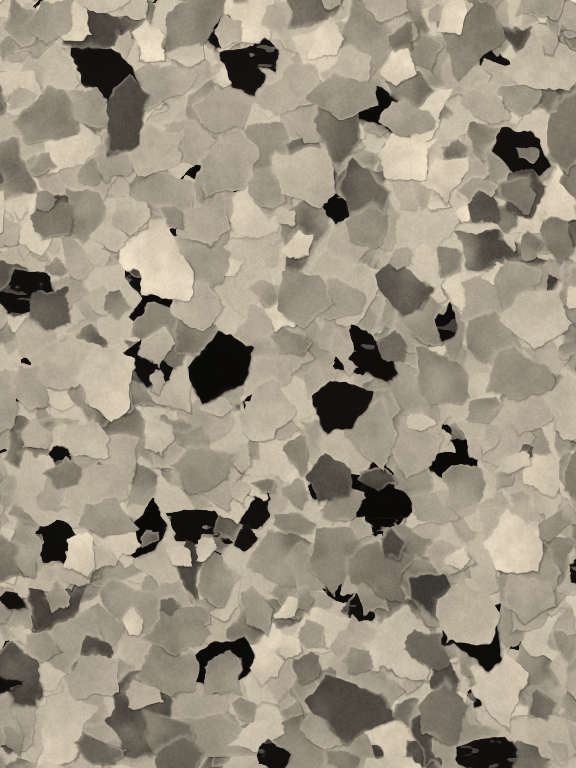
Write a Shadertoy shader that draws this texture.

```glsl
const float TAU = 6.2831853;
const int LAYERS = 8;
const int SIDES = 5;
const float CELL = 0.12;          // spacing of flakes, in canvas widths
const float SMALLEST = 0.018;
const float LARGEST_LOW = 0.075;  // size limit in the bottom layer
const float LARGEST_TOP = 0.064;  // size limit in the top layer
const float EDGE = 0.0016;
const float RESIN = 0.77;
const float VEIL = 0.30;
const float RIM = 0.35;
const float SHADOW = 0.30;
const float GRAIN = 0.045;
const vec2 LIGHT = vec2(-0.5, 0.866);
const vec3 TINT = vec3(1.0, 0.942, 0.835);

float hash(vec2 p) {
    vec3 q = fract(p.xyx * 0.1031);
    q += dot(q, q.yzx + 33.33);
    return fract((q.x + q.y) * q.z);
}

float noise(vec2 p) {
    vec2 i = floor(p), f = fract(p);
    f = f * f * (3.0 - 2.0 * f);
    return mix(mix(hash(i), hash(i + vec2(1, 0)), f.x),
               mix(hash(i + vec2(0, 1)), hash(i + vec2(1, 1)), f.x), f.y);
}

float fbm(vec2 p) {
    return 0.55 * noise(p) + 0.3 * noise(p * 2.1 + 7.0) + 0.15 * noise(p * 4.3 + 19.0);
}

// Shares of black, charcoal, dark, mid, light and pale flakes
float pickTone(float h) {
    if (h < 0.065) return 0.055;
    if (h < 0.155) return 0.29;
    if (h < 0.36) return 0.45;
    if (h < 0.64) return 0.59;
    if (h < 0.82) return 0.71;
    return 0.84;
}

// Chipped polygon with unequal sides and ragged edges
float flakeDistance(vec2 q, vec2 id, float size) {
    float turn = TAU * hash(id + 3.7);
    float stretch = mix(1.0, 1.25, hash(id + 5.1));
    vec2 s = vec2(cos(turn), sin(turn));
    vec2 r = vec2(dot(q, s), dot(q, vec2(-s.y, s.x))) * vec2(stretch, 1.0 / stretch);
    float d = length(r) - 1.25 * size;
    for (int i = 0; i < SIDES; i++) {
        vec2 k = id + 11.3 * float(i + 1);
        float a = TAU * (float(i) + 0.5 * hash(k)) / float(SIDES);
        d = max(d, dot(r, vec2(cos(a), sin(a))) - size * mix(0.5, 1.0, hash(k + 4.9)));
    }
    vec2 u = r / size + id;
    return d + size * (0.30 * (noise(u * 1.9) - 0.5) + 0.09 * (noise(u * 7.0) - 0.5));
}

// Surface of one flake: tilt, mottling, gloss on black, resin at the rim
float flakeTone(vec2 p, vec2 q, float d, vec2 id, float size) {
    float tone = pickTone(hash(id + 8.3));
    float black = 1.0 - step(0.1, tone);
    tone += (hash(id + 13.9) - 0.5) * mix(0.10, 0.03, black);
    float a = TAU * hash(id + 17.1);
    float tilt = dot(q, vec2(cos(a), sin(a))) / size;
    tone *= 1.0 + 0.06 * tilt + 0.14 * (fbm(p * 45.0 + id) - 0.5);
    float streak = fbm(p * vec2(28.0, 60.0) + id);
    tone += black * 0.22 * smoothstep(0.62, 0.70, streak) * step(0.45, hash(id + 23.0));
    float rim = smoothstep(-0.006, 0.0, d) * smoothstep(0.4, 0.7, noise(p * 35.0 + id));
    return mix(tone, RESIN + 0.06, RIM * rim * (1.0 - 0.85 * black));
}

void mainImage(out vec4 fragColor, in vec2 fragCoord) {
    vec2 p = fragCoord / iResolution.x;
    float edge = max(EDGE, 0.6 / iResolution.x);
    float v = RESIN + 0.12 * (fbm(p * 20.0) - 0.5);

    // Scattered flakes, stacked from bottom to top
    for (int layer = 0; layer < LAYERS; layer++) {
        float n = float(layer);
        float largest = mix(LARGEST_LOW, LARGEST_TOP, n / float(LAYERS - 1));
        vec2 g = p / CELL + vec2(0.37, 0.71) * n;
        for (int y = -1; y <= 1; y++)
        for (int x = -1; x <= 1; x++) {
            vec2 cell = floor(g) + vec2(x, y);
            vec2 id = cell + vec2(37.0, 61.0) * (n + 1.0);
            vec2 jitter = vec2(hash(id), hash(id + 29.5));
            vec2 q = (g - cell - jitter) * CELL;
            float size = mix(SMALLEST, largest, hash(id + 41.2));
            if (length(q) > 1.7 * size + 0.012) continue;

            float d = flakeDistance(q, id, size);
            float side = dot(q, LIGHT) / max(length(q), 0.001);
            float near = smoothstep(0.007, 0.0, d);
            v *= 1.0 - SHADOW * near * near * smoothstep(0.2, -0.7, side);
            float halo = smoothstep(0.010, 0.0, d) * smoothstep(-0.1, 0.8, side);
            v = mix(v, RESIN + 0.05, RIM * halo * smoothstep(0.1, 0.4, v));
            v = mix(v, flakeTone(p, q, d, id, size), smoothstep(edge, -edge, d));
        }
        // Patchy clear coat that pales all but the black flakes
        float film = smoothstep(0.48, 0.72, fbm(p * 9.0 + 13.0 * n));
        v = mix(v, RESIN, VEIL * film * smoothstep(0.15, 0.45, v));
    }

    // Fine grain and a slightly brighter top
    v += GRAIN * (noise(p * 330.0) - 0.5) * smoothstep(0.0, 0.3, v);
    v *= mix(0.96, 1.04, fragCoord.y / iResolution.y);
    fragColor = vec4(clamp(v * TINT, 0.0, 1.0), 1.0);
}
```
